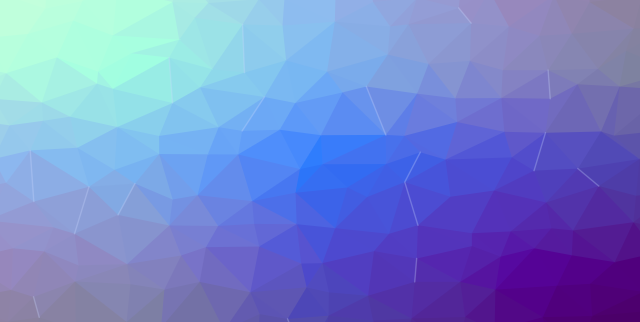
Reproduce this background procedurally as a Shadertoy shader.

```glsl
// Low-poly triangle mesh shaded from mint through azure to deep violet.

const vec2 CELL = vec2(0.130, 0.101);   // mesh spacing, in canvas heights
const float JITTER = 0.36;              // vertex displacement, in cells
const float SHIMMER = 0.035;            // random shift of each facet's shade
const float SEAM_CHANCE = 0.09;         // share of upright edges that glint
const float SEAM_WIDTH = 0.0011;
const float SEAM_ALPHA = 0.30;
const vec3 SEAM_COLOR = vec3(0.80, 0.85, 1.0);

// Colour ramp shared by both axes: left to right and top to bottom
const int STOPS = 5;
const float STOP_AT[STOPS] = float[](0.0, 0.21, 0.5, 0.8, 1.0);
const vec3 RAMP[STOPS] = vec3[](
    vec3(0.77, 1.00, 0.86),
    vec3(0.63, 1.00, 0.88),
    vec3(0.09, 0.47, 1.00),
    vec3(0.34, 0.02, 0.64),
    vec3(0.29, 0.00, 0.39));

// Linear RGB to CIE XYZ, by columns
const mat3 RGB_TO_XYZ = mat3(
    0.4124, 0.2126, 0.0193,
    0.3576, 0.7152, 0.1192,
    0.1805, 0.0722, 0.9505);

float hash(vec2 p) {
    vec3 q = fract(p.xyx * vec3(0.1031, 0.1030, 0.0973));
    q += dot(q, q.yzx + 33.33);
    return fract((q.x + q.y) * q.z);
}

// Cube roots of XYZ: averages here equal averages in Lab
vec3 toPerceptual(vec3 rgb) {
    return pow(RGB_TO_XYZ * pow(rgb, vec3(2.2)), vec3(1.0 / 3.0));
}

vec3 fromPerceptual(vec3 c) {
    vec3 linearRgb = inverse(RGB_TO_XYZ) * (c * c * c);
    return pow(clamp(linearRgb, 0.0, 1.0), vec3(1.0 / 2.2));
}

vec3 ramp(float t) {
    vec3 c = toPerceptual(RAMP[0]);
    for (int i = 1; i < STOPS; i++) {
        float k = (t - STOP_AT[i - 1]) / (STOP_AT[i] - STOP_AT[i - 1]);
        c = mix(c, toPerceptual(RAMP[i]), clamp(k, 0.0, 1.0));
    }
    return c;
}

// Blend of the horizontal and vertical ramps at a canvas position
vec3 gradient(vec2 uv) {
    return fromPerceptual(0.5 * (ramp(uv.x) + ramp(1.0 - uv.y)));
}

vec2 vertexAt(vec2 id) {
    vec2 offset = vec2(hash(id + 17.0), hash(id + 71.0)) * 2.0 - 1.0;
    return (id + JITTER * offset) * CELL;
}

float cross2(vec2 a, vec2 b) { return a.x * b.y - a.y * b.x; }

// Signed distance to the line a-b, positive on its left
float edgeSide(vec2 p, vec2 a, vec2 b) {
    return cross2(b - a, p - a) / length(b - a);
}

float segmentDistance(vec2 p, vec2 a, vec2 b) {
    vec2 ab = b - a;
    float k = clamp(dot(p - a, ab) / dot(ab, ab), 0.0, 1.0);
    return length(p - a - k * ab);
}

// Adds one flat facet, weighted by its pixel coverage
void addFacet(inout vec4 sum, vec2 p, vec2 a, vec2 b, vec2 c, float seed) {
    float pixel = 1.0 / iResolution.y;
    float inside = min(edgeSide(p, a, b), min(edgeSide(p, b, c), edgeSide(p, c, a)));
    float coverage = clamp(inside / pixel + 0.5, 0.0, 1.0);
    if (coverage <= 0.0) return;
    vec2 center = (a + b + c) / 3.0;
    vec2 uv = center / vec2(iResolution.x / iResolution.y, 1.0);
    uv += SHIMMER * (seed - 0.5);
    sum += coverage * vec4(gradient(clamp(uv, 0.0, 1.0)), 1.0);
}

void mainImage(out vec4 fragColor, in vec2 fragCoord) {
    vec2 p = fragCoord / iResolution.y;
    float pixel = 1.0 / iResolution.y;
    vec2 base = floor(p / CELL);
    vec4 sum = vec4(0.0);
    float seam = 0.0;

    for (int y = -1; y <= 1; y++)
    for (int x = -1; x <= 1; x++) {
        vec2 id = base + vec2(x, y);
        vec2 a = vertexAt(id);
        vec2 b = vertexAt(id + vec2(1, 0));
        vec2 c = vertexAt(id + vec2(1, 1));
        vec2 d = vertexAt(id + vec2(0, 1));
        float seed = hash(id + 5.0);

        // Split each quad along its shorter diagonal
        if (distance(a, c) < distance(b, d)) {
            addFacet(sum, p, a, b, c, seed);
            addFacet(sum, p, a, c, d, 1.0 - seed);
        } else {
            addFacet(sum, p, a, b, d, seed);
            addFacet(sum, p, b, c, d, 1.0 - seed);
        }

        // Occasional bright hairline between facets
        float line = 1.0 - smoothstep(0.0, SEAM_WIDTH + pixel, segmentDistance(p, a, d));
        seam = max(seam, line * step(hash(id + 43.0), SEAM_CHANCE));
    }

    vec3 color = sum.rgb / max(sum.a, 0.001);
    fragColor = vec4(mix(color, SEAM_COLOR, SEAM_ALPHA * seam), 1.0);
}
```
